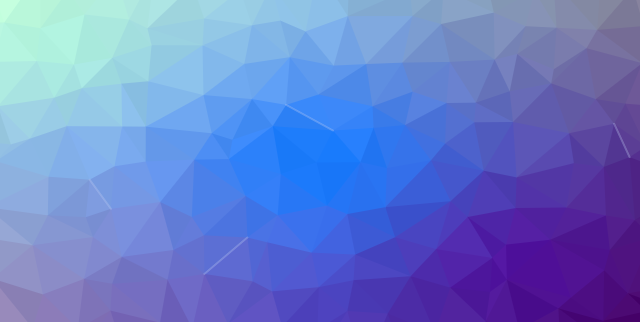
This background is drawn by a Shadertoy shader. Its source:

```glsl
// Low-poly mesh of shaded triangles over a mint, blue, mauve and violet gradient.

#define CELLS vec2(16.0, 8.5)   // mesh cells across and up the canvas
#define JITTER 0.74             // vertex scatter, as a share of a cell
#define SHADE 0.045             // brightness spread between triangles
#define SEAM_CHANCE 0.035       // share of cells with a light seam
#define SEAM_LIGHT 0.30
#define SEAM_WIDTH 0.012        // in cells
#define GLOW_SIZE 0.17          // radius of the central blue

// Colour keys, from left to right
const vec3 TOP_L = vec3(0.78, 1.00, 0.86);
const vec3 TOP_M = vec3(0.55, 0.75, 0.90);
const vec3 TOP_R = vec3(0.52, 0.51, 0.60);
const vec3 MID_L = vec3(0.56, 0.73, 0.90);
const vec3 MID_M = vec3(0.31, 0.49, 0.96);
const vec3 MID_R = vec3(0.33, 0.19, 0.56);
const vec3 LOW_L = vec3(0.58, 0.51, 0.70);
const vec3 LOW_M = vec3(0.31, 0.25, 0.74);
const vec3 LOW_R = vec3(0.27, 0.00, 0.38);
const vec3 VIVID_BLUE = vec3(0.05, 0.48, 1.00);
const vec3 VIOLET = vec3(0.33, 0.01, 0.63);
const vec3 MINT = vec3(0.69, 1.00, 0.86);

float hash(vec2 p) {
    return fract(sin(dot(p, vec2(127.1, 311.7))) * 43758.5453);
}

vec3 threeStops(vec3 a, vec3 b, vec3 c, float t) {
    return t < 0.5 ? mix(a, b, 2.0 * t) : mix(b, c, 2.0 * t - 1.0);
}

float spot(vec2 uv, vec2 center, vec2 radius) {
    vec2 d = (uv - center) / radius;
    return exp(-dot(d, d));
}

// Smooth colour field, sampled once per triangle
vec3 gradient(vec2 uv) {
    uv = clamp(uv, 0.0, 1.0);
    vec3 top = threeStops(TOP_L, TOP_M, TOP_R, uv.x);
    vec3 mid = threeStops(MID_L, MID_M, MID_R, uv.x);
    vec3 low = threeStops(LOW_L, LOW_M, LOW_R, uv.x);
    vec3 color = threeStops(low, mid, top, uv.y);
    color = mix(color, MINT, 0.55 * spot(uv, vec2(0.09, 0.84), vec2(0.15, 0.18)));
    color = mix(color, VIOLET, 0.65 * spot(uv, vec2(0.81, 0.19), vec2(0.16, 0.20)));
    return mix(color, VIVID_BLUE, 0.85 * spot(uv, vec2(0.50, 0.50), vec2(GLOW_SIZE, 1.3 * GLOW_SIZE)));
}

vec2 meshVertex(vec2 id) {
    return id + JITTER * (vec2(hash(id), hash(id + 57.3)) - 0.5);
}

float cross2(vec2 a, vec2 b) {
    return a.x * b.y - a.y * b.x;
}

// Signed distance to the line a-b, positive on its left
float side(vec2 p, vec2 a, vec2 b) {
    return cross2(normalize(b - a), p - a);
}

float segmentDistance(vec2 p, vec2 a, vec2 b) {
    vec2 ab = b - a;
    return length(p - a - ab * clamp(dot(p - a, ab) / dot(ab, ab), 0.0, 1.0));
}

// Adds one counter-clockwise triangle, weighted by its pixel coverage
void addTriangle(inout vec4 sum, vec2 p, vec2 a, vec2 b, vec2 c, float pixel) {
    float inside = min(side(p, a, b), min(side(p, b, c), side(p, c, a)));
    float coverage = clamp(0.5 + inside / pixel, 0.0, 1.0);
    vec2 center = (a + b + c) / 3.0;
    vec3 color = gradient(center / CELLS) + SHADE * (hash(center) - 0.5);
    sum += vec4(color, 1.0) * coverage;
}

void mainImage(out vec4 fragColor, in vec2 fragCoord) {
    vec2 uv = fragCoord / iResolution.xy;
    vec2 p = uv * CELLS;
    float pixel = CELLS.y / iResolution.y;
    vec4 sum = vec4(0.0);
    float seam = 0.0;

    // Each cell is split along its shorter diagonal
    for (int y = -1; y <= 1; y++) {
        for (int x = -1; x <= 1; x++) {
            vec2 id = floor(p) + vec2(x, y);
            vec2 a = meshVertex(id);
            vec2 b = meshVertex(id + vec2(1.0, 0.0));
            vec2 c = meshVertex(id + vec2(1.0, 1.0));
            vec2 d = meshVertex(id + vec2(0.0, 1.0));
            if (distance(a, c) > distance(b, d)) {
                vec2 first = a;
                a = b; b = c; c = d; d = first;
            }
            addTriangle(sum, p, a, b, c, pixel);
            addTriangle(sum, p, a, c, d, pixel);

            // Occasional hairline seam on the diagonal
            float line = 1.0 - smoothstep(0.0, pixel, segmentDistance(p, a, c) - SEAM_WIDTH);
            seam = max(seam, line * step(hash(id + 19.7), SEAM_CHANCE));
        }
    }

    vec3 color = sum.a > 0.0 ? sum.rgb / sum.a : gradient(uv);
    color = mix(color, vec3(0.75, 0.80, 0.95), SEAM_LIGHT * seam);
    fragColor = vec4(clamp(color, 0.0, 1.0), 1.0);
}
```
